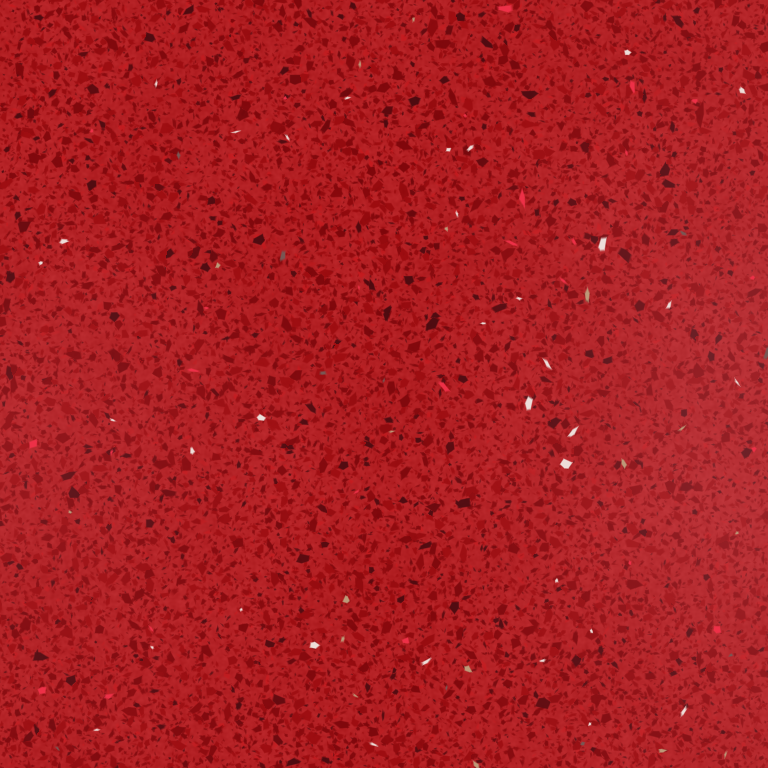
A WebGL 2 fragment shader for this texture:

```glsl
#version 300 es
precision highp float;
// Polished red quartz slab: angular dark chips of several sizes in a mottled
// red resin, with rare pale flecks and a soft sheen. Chips are random convex
// polygons scattered on jittered grids; mottling is gradient noise.

uniform vec2 u_resolution;
out vec4 fragColor;

const float TAU = 6.28318;
const float EDGE_SOFTNESS = 0.0011;   // in canvas units

// Grid density of each layer, in cells per canvas
const float COARSE_CELLS = 64.0;
const float MEDIUM_CELLS = 108.0;
const float FINE_CELLS = 170.0;
const float BRIGHT_CELLS = 80.0;
const float FLECK_CELLS = 17.0;

const vec3 RESIN_DEEP = vec3(0.655, 0.075, 0.088);
const vec3 RESIN_LIGHT = vec3(0.735, 0.145, 0.158);
const vec3 CHIP_RED = vec3(0.610, 0.035, 0.048);
const vec3 CHIP_DARK = vec3(0.480, 0.012, 0.028);
const vec3 CHIP_BLACK = vec3(0.270, 0.025, 0.045);
const vec3 GRAIN_BRIGHT = vec3(0.790, 0.085, 0.100);
const vec3 FLECK_WHITE = vec3(0.930, 0.870, 0.850);
const vec3 FLECK_CREAM = vec3(0.740, 0.600, 0.470);
const vec3 FLECK_PINK = vec3(0.930, 0.190, 0.280);
const vec3 FLECK_GREY = vec3(0.470, 0.340, 0.330);
const vec3 SHEEN = vec3(0.800, 0.400, 0.440);
const float SHEEN_STRENGTH = 0.27;

// Integer hash giving three values from 0 to 1
vec3 hash3(ivec3 key) {
  uvec3 v = uvec3(key) * 1664525u + 1013904223u;
  v.x += v.y * v.z; v.y += v.z * v.x; v.z += v.x * v.y;
  v ^= v >> 16u;
  v.x += v.y * v.z; v.y += v.z * v.x; v.z += v.x * v.y;
  return vec3(v >> 8u) / 16777216.0;
}

float cornerSlope(ivec2 corner, vec2 offset) {
  float a = TAU * hash3(ivec3(corner, 91)).x;
  return dot(vec2(cos(a), sin(a)), offset);
}

// Gradient noise, roughly -0.7 to 0.7
float gradientNoise(vec2 p) {
  ivec2 i = ivec2(floor(p));
  vec2 f = fract(p);
  vec2 w = f * f * f * (f * (f * 6.0 - 15.0) + 10.0);
  float low = mix(cornerSlope(i, f), cornerSlope(i + ivec2(1, 0), f - vec2(1, 0)), w.x);
  float high = mix(cornerSlope(i + ivec2(0, 1), f - vec2(0, 1)),
                   cornerSlope(i + ivec2(1, 1), f - vec2(1, 1)), w.x);
  return mix(low, high, w.y);
}

// Approximate distance to a stretched random pentagon
float chipDistance(vec2 p, float radius, float stretch, float angle, ivec3 key) {
  float c = cos(angle), s = sin(angle);
  p = mat2(c, -s, s, c) * p * vec2(1.0 / stretch, stretch);
  float d = -radius;
  for (int k = 0; k < 5; k++) {
    vec3 h = hash3(key + ivec3(0, 0, 11 + k));
    float a = TAU * (float(k) + 0.7 * h.x) / 5.0;
    d = max(d, dot(p, vec2(cos(a), sin(a))) - radius * mix(0.6, 1.05, h.y));
  }
  return d / stretch;
}

// One layer of chips: x is coverage, y is the random tone of the nearest chip
vec2 scatter(vec2 uv, float cells, int seed, vec2 radii, float maxStretch,
             float chance, float softness) {
  vec2 p = uv * cells;
  ivec2 home = ivec2(floor(p));
  float nearest = 1e3, tone = 0.0;
  for (int y = -1; y <= 1; y++)
  for (int x = -1; x <= 1; x++) {
    ivec3 key = ivec3(home + ivec2(x, y), seed);
    vec3 place = hash3(key);
    if (place.z > chance) continue;
    vec3 form = hash3(key + ivec3(0, 0, 1));
    vec3 look = hash3(key + ivec3(0, 0, 2));
    float d = chipDistance(p - vec2(key.xy) - place.xy, mix(radii.x, radii.y, form.x * form.x),
                           mix(1.0, maxStretch, form.y), TAU * form.z, key);
    if (d < nearest) { nearest = d; tone = look.x; }
  }
  float edge = softness * cells;
  return vec2(1.0 - smoothstep(-edge, edge, nearest), tone);
}

vec3 chipColour(float tone) {
  vec3 colour = mix(CHIP_RED, CHIP_DARK, smoothstep(0.1, 0.8, tone));
  return mix(colour, CHIP_BLACK, smoothstep(0.86, 0.97, tone));
}

vec3 fleckColour(float tone) {
  vec3 colour = mix(FLECK_WHITE, FLECK_CREAM, step(0.42, tone));
  colour = mix(colour, FLECK_PINK, step(0.6, tone));
  return mix(colour, FLECK_GREY, step(0.88, tone));
}

void main() {
  float side = min(u_resolution.x, u_resolution.y);
  vec2 uv = gl_FragCoord.xy / side;
  float soft = max(EDGE_SOFTNESS, 0.6 / side);

  // Mottled resin
  float mottle = 0.55 + 0.45 * gradientNoise(uv * 95.0) + 0.35 * gradientNoise(uv * 210.0)
               + 0.3 * gradientNoise(uv * 7.0 + 40.0);
  vec3 colour = mix(RESIN_DEEP, RESIN_LIGHT, clamp(mottle, 0.0, 1.0));

  // Chips, from bright grains and fine grit up to the coarse pieces
  vec2 bright = scatter(uv, BRIGHT_CELLS, 700, vec2(0.12, 0.4), 1.6, 0.25, soft);
  colour = mix(colour, GRAIN_BRIGHT, bright.x * mix(0.2, 0.7, bright.y));
  vec2 fine = scatter(uv, FINE_CELLS, 100, vec2(0.18, 0.42), 1.6, 0.5, soft);
  colour = mix(colour, chipColour(fine.y), 0.75 * fine.x);
  vec2 medium = scatter(uv, MEDIUM_CELLS, 200, vec2(0.18, 0.46), 1.6, 0.55, soft);
  colour = mix(colour, chipColour(medium.y), 0.9 * medium.x);
  vec2 coarse = scatter(uv, COARSE_CELLS, 300, vec2(0.2, 0.5), 1.45, 0.62, soft);
  colour = mix(colour, chipColour(coarse.y), 0.95 * coarse.x);

  // Sheen along the right edge and at the lower left
  vec2 rightOffset = (uv - vec2(1.05, 0.42)) / vec2(0.32, 0.5);
  vec2 leftOffset = (uv - vec2(0.02, 0.36)) / vec2(0.26, 0.3);
  float sheen = exp(-dot(rightOffset, rightOffset)) + 0.5 * exp(-dot(leftOffset, leftOffset))
              + 0.12 + 0.15 * gradientNoise(uv * 3.0);
  colour = mix(colour, SHEEN, SHEEN_STRENGTH * clamp(sheen, 0.0, 1.0));

  // Rare pale flecks
  vec2 fleck = scatter(uv, FLECK_CELLS, 500, vec2(0.035, 0.12), 1.8, 0.34, soft);
  colour = mix(colour, fleckColour(fleck.y), fleck.x);

  fragColor = vec4(colour, 1.0);
}
```
